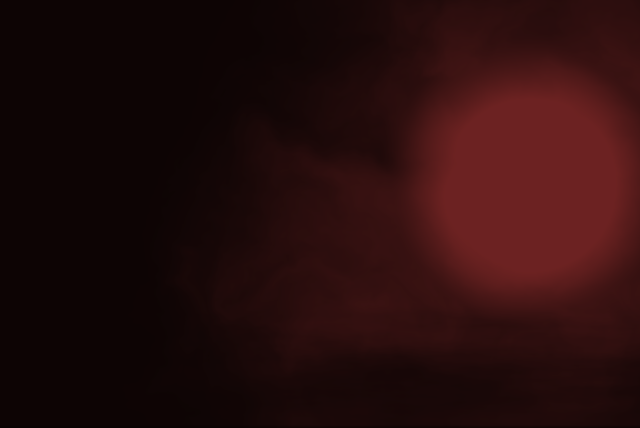
A WebGL 2 fragment shader for this background:

```glsl
#version 300 es
precision highp float;
// A dim red glow in drifting smoke, fading to near black on the left.
// A noisy flat-topped disc and halo sit over a haze shaped by warped
// gradient noise; soft shadows and flat streaks darken the haze.

#define GLOW_CENTER vec2(1.238, 0.568)
#define GLOW_INNER 0.165
#define GLOW_OUTER 0.33
#define HALO_SIZE 0.40
#define BASE_LEVEL 0.052
#define HAZE_LEVEL 0.115
#define PEAK_LEVEL 0.425
#define SMOKE_CONTRAST 0.75
#define TINT vec3(1.0, 0.315, 0.31)

uniform vec2 u_resolution;
out vec4 fragColor;

vec2 gradientAt(vec2 cell) {
    vec3 h = fract(cell.xyx * vec3(0.1031, 0.1030, 0.0973));
    h += dot(h, h.yzx + 33.33);
    float angle = 6.2832 * fract((h.x + h.y) * h.z);
    return vec2(cos(angle), sin(angle));
}

float gradientNoise(vec2 p) {
    vec2 i = floor(p), f = fract(p);
    vec2 u = f * f * f * (f * (f * 6.0 - 15.0) + 10.0);
    vec2 e = vec2(0.0, 1.0);
    float a = dot(gradientAt(i), f);
    float b = dot(gradientAt(i + e.yx), f - e.yx);
    float c = dot(gradientAt(i + e.xy), f - e.xy);
    float d = dot(gradientAt(i + e.yy), f - e.yy);
    return mix(mix(a, b, u.x), mix(c, d, u.x), u.y);
}

float fbm(vec2 p) {
    float sum = 0.0, amplitude = 0.5;
    for (int i = 0; i < 5; i++) {
        sum += amplitude * gradientNoise(p);
        p = mat2(1.6, 1.2, -1.2, 1.6) * p + 7.3;
        amplitude *= 0.5;
    }
    return sum;
}

// Soft elliptical spot, 1 at its center
float softSpot(vec2 p, vec2 center, vec2 size) {
    vec2 d = (p - center) / size;
    return exp(-dot(d, d));
}

void main() {
    vec2 p = gl_FragCoord.xy / u_resolution.y;

    // Smoke, bent by a second noise field
    vec2 warp = vec2(fbm(p * 2.5 + 3.1), fbm(p * 2.5 + 19.7));
    float smoke = fbm(p * 3.5 + warp * 1.6);
    vec2 q = p + warp * 0.12;

    // Haze with a ragged left edge that leans right toward the top
    float edge = q.x - 0.30 * smoothstep(0.3, 1.0, q.y) + 0.2 * smoke;
    float haze = HAZE_LEVEL * smoothstep(0.28, 0.82, edge);

    // Disc and halo
    float radius = length(p - GLOW_CENTER);
    float raggedRadius = radius + 0.12 * smoke;
    float halo = 0.11 * exp(-radius * radius / (HALO_SIZE * HALO_SIZE));
    float disc = 0.20 * (1.0 - smoothstep(GLOW_INNER, GLOW_OUTER, raggedRadius));

    // Shadows in the smoke and streaks along the bottom
    float shadow = 0.40 * softSpot(q, vec2(0.90, 0.635), vec2(0.13, 0.05))
                 + 0.45 * softSpot(q, vec2(0.76, 0.95), vec2(0.16, 0.13))
                 + 0.35 * softSpot(q, vec2(0.94, 0.12), vec2(0.22, 0.03));
    float streaks = fbm(p * vec2(2.0, 11.0) + 5.0);
    float floorLight = smoothstep(0.08, 0.32, p.y + 0.12 * streaks);
    float light = mix(0.42 + 0.4 * streaks, 1.0, floorLight);
    light *= 1.0 - 0.22 * smoothstep(0.8, 1.0, p.y);
    light *= (1.0 - shadow) * (1.0 + SMOKE_CONTRAST * smoke);

    // Combine, with a flat top on the disc
    float lit = smoothstep(0.2, 0.75, p.x);
    float level = BASE_LEVEL + (haze + halo * lit) * light + disc;
    level = min(level, PEAK_LEVEL);
    level *= mix(0.6, 1.0, smoothstep(0.0, 0.008, p.y));

    fragColor = vec4(level * TINT, 1.0);
}
```
